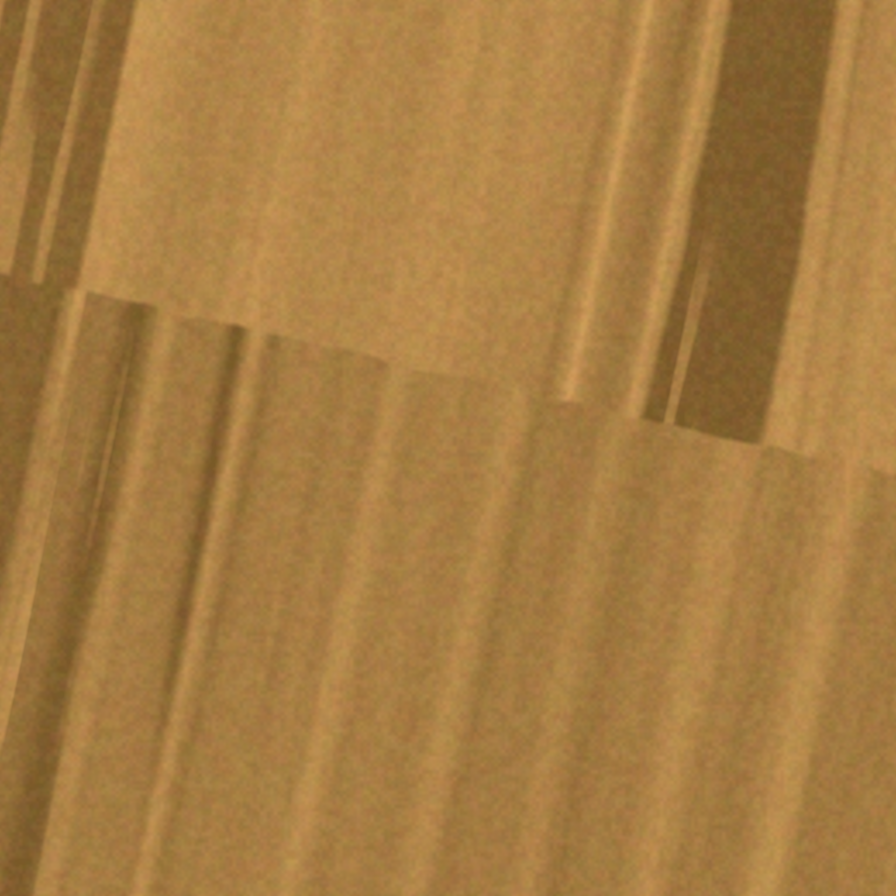
This texture is drawn by a three.js fragment shader. Its source:

```glsl
// Aerial view of harvested farmland: two ochre fields meet at a slanted seam.
// Each field is a 1D profile of bands, ridges and noise streaks across its
// furrows; soft grain and colour mottling are laid over both.
varying vec2 vUv;

const vec3 DARK_SOIL = vec3(0.48, 0.35, 0.165);
const vec3 PALE_STRAW = vec3(0.78, 0.59, 0.335);

float hash(vec2 p) {
  vec3 q = fract(vec3(p.xyx) * 0.1031);
  q += dot(q, q.yzx + 33.33);
  return fract((q.x + q.y) * q.z);
}

float noise(vec2 p) {
  vec2 cell = floor(p);
  vec2 f = fract(p);
  f = f * f * (3.0 - 2.0 * f);
  float low = mix(hash(cell), hash(cell + vec2(1.0, 0.0)), f.x);
  float high = mix(hash(cell + vec2(0.0, 1.0)), hash(cell + 1.0), f.x);
  return mix(low, high, f.y);
}

// Soft-edged interval and soft line across the furrows.
float band(float s, float lo, float hi, float soft) {
  return smoothstep(lo - soft, lo + soft, s) * (1.0 - smoothstep(hi - soft, hi + soft, s));
}

float ridge(float s, float center, float width) {
  float d = (s - center) / width;
  return exp(-d * d);
}

// Signed furrow pattern: broad swaths, furrows and thin lines.
float furrows(float s, float along, float seed) {
  float broad = noise(vec2(s * 17.0 + seed, along * 0.8 + seed));
  float medium = noise(vec2(s * 45.0 + seed, along * 1.6));
  float thin = noise(vec2(s * 100.0 + seed, along * 3.0));
  return 0.4 * broad + 0.4 * medium + 0.2 * thin - 0.5;
}

// Thin pale streaks that break off along their length.
float streaks(float s, float along, float seed) {
  return smoothstep(0.5, 0.85, noise(vec2(s * 75.0 + seed, along * 4.0 + seed)));
}

float upperField(float s, float along) {
  float tone = 0.79 + 0.42 * furrows(s, along, 13.0);
  tone -= 0.13 * band(s, 0.61, 0.81, 0.04);
  tone += 0.10 * ridge(s, 0.18, 0.03);

  // Streaked dark strip at the left.
  float leftStrip = band(s, -0.2, 0.152, 0.006);
  float stripTone = 0.16 + 0.12 * along + 0.5 * streaks(s, along, 5.0) * band(s, -0.2, 0.115, 0.01);
  tone = mix(tone, stripTone, leftStrip);

  // Pale lines with dark flanks beside the bare strip.
  float fray = 0.008 * noise(vec2(along * 14.0, 2.0));
  for (int i = 0; i < 2; i++) {
    float center = 0.725 + 0.073 * float(i);
    tone += 0.28 * ridge(s, center, 0.007) - 0.22 * ridge(s, center - 0.024, 0.012);
  }
  float bareTone = 0.07 + 0.08 * furrows(s, along, 31.0);
  bareTone += 0.5 * streaks(s, along, 9.0) * band(s, 0.81, 0.865, 0.008) * smoothstep(0.2, 0.4, along);
  tone = mix(tone, bareTone, band(s, 0.809 + fray, 0.928 + fray, 0.006));
  tone += 0.12 * ridge(s, 0.952, 0.008) - 0.2 * ridge(s, 0.966, 0.006) * (1.0 - along);
  return tone;
}

float lowerField(float s, float along) {
  float tone = 0.54 + 0.34 * furrows(s, along, 47.0);

  // Evenly spaced pale swaths.
  for (int i = 0; i < 5; i++) {
    float jitter = hash(vec2(float(i), 8.0));
    float center = 0.535 + 0.13 * float(i) + 0.012 * (jitter - 0.5);
    tone += 0.2 * ridge(s, center, 0.012 + 0.01 * jitter);
    tone -= 0.08 * ridge(s, center + 0.03, 0.01);
  }

  // Streaked plots and dark furrows toward the left.
  float streakZone = band(s, 0.15, 0.25, 0.01);
  tone += streakZone * (0.42 * streaks(s, along, 21.0) - 0.15);
  tone -= 0.38 * ridge(s, 0.225, 0.009 + 0.012 * along);
  tone += 0.23 * ridge(s, 0.26, 0.012);
  float furrowFade = 1.0 - smoothstep(0.65, 0.95, along);
  tone -= 0.48 * ridge(s, 0.335 + 0.02 * along, 0.011) * furrowFade;
  tone += 0.28 * ridge(s, 0.364, 0.009);
  tone -= 0.32 * ridge(s, 0.387, 0.008) * (1.0 - 0.7 * along);

  float cornerTone = 0.13 + 0.2 * furrows(s, along, 3.0);
  tone = mix(tone, cornerTone, 1.0 - smoothstep(0.134, 0.146, s));
  tone += 0.27 * ridge(s, 0.154, 0.007);
  return tone;
}

void main() {
  float depth = 1.0 - vUv.y;
  float upperLean = mix(0.205, 0.15, smoothstep(0.7, 0.92, vUv.x));
  float upper = upperField(vUv.x + upperLean * depth, depth);
  float lower = lowerField(vUv.x + 0.21 * depth, depth);

  // Slightly ragged slanted seam.
  float seam = 0.695 - 0.225 * vUv.x + 0.007 * (noise(vec2(vUv.x * 30.0, 4.0)) - 0.5);
  float tone = mix(lower, upper, smoothstep(-0.004, 0.004, vUv.y - seam));

  // Grain in brightness, then mottling between red and green.
  tone += 0.16 * (noise(vUv * 130.0) - 0.5) + 0.12 * (noise(vUv * 260.0 + 40.0) - 0.5);
  vec3 color = mix(DARK_SOIL, PALE_STRAW, clamp(tone, 0.0, 1.08));
  float tint = noise(vUv * 85.0 + 70.0) + 0.6 * noise(vUv * 190.0 + 15.0) - 0.8;
  color += vec3(0.022, -0.026, 0.006) * tint;
  color.b += 0.035 * (noise(vUv * 150.0 + 90.0) - 0.5);
  gl_FragColor = vec4(color, 1.0);
}
```
